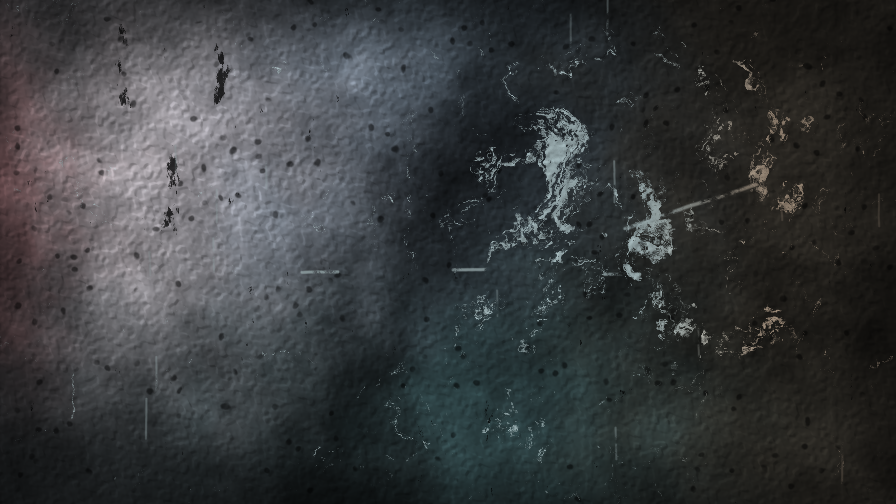
This texture is drawn by a Shadertoy shader. Its source:

```glsl
vec3 hash3(vec2 cell) {
    vec3 q = fract(vec3(cell.xyx) * vec3(0.1031, 0.1030, 0.0973));
    q += dot(q, q.yxz + 33.33);
    return fract((q.xxy + q.yzz) * q.zyx);
}

// Cellular noise: x = soft blend of cell values, y = distance to nearest point
vec2 cellular(vec2 p) {
    vec2 cell = floor(p), f = fract(p);
    float sum = 0.0, weight = 0.0, nearest = 2.0;
    for (int j = -1; j <= 1; j++)
    for (int i = -1; i <= 1; i++) {
        vec2 o = vec2(i, j);
        vec3 h = hash3(cell + o);
        vec2 r = o + h.xy - f;
        float w = exp(-6.0 * dot(r, r));
        sum += w * h.z;
        weight += w;
        nearest = min(nearest, length(r));
    }
    return vec2(sum / weight, nearest);
}

float layered(vec2 p, float gain) {
    float sum = 0.0, total = 0.0, amp = 1.0;
    for (int i = 0; i < 6; i++) {
        sum += amp * cellular(p).x;
        total += amp;
        amp *= gain;
        p = mat2(1.6, 1.2, -1.2, 1.6) * p + 17.3;
    }
    return sum / total;
}

float glow(vec2 p, vec2 center, vec2 radius) {
    vec2 d = (p - center) / radius;
    return exp(-dot(d, d));
}

float segment(vec2 p, vec2 a, vec2 b) {
    vec2 d = b - a;
    return length(p - a - d * clamp(dot(p - a, d) / dot(d, d), 0.0, 1.0));
}

// Broad stains of light and tint
vec3 wallTint(vec2 p) {
    vec3 tint = vec3(0.125, 0.14, 0.147);
    tint += vec3(0.39, 0.355, 0.36) * glow(p, vec2(0.27, 0.65), vec2(0.44, 0.37));
    tint += vec3(0.04, 0.065, 0.09) * glow(p, vec2(0.76, 0.72), vec2(0.38, 0.4));
    tint += vec3(0.02, 0.075, 0.075) * glow(p, vec2(0.95, 0.16), vec2(0.42, 0.26));
    tint += vec3(0.09, -0.03, -0.03) * glow(p, vec2(0.0, 0.6), vec2(0.13, 0.28));
    tint += vec3(0.035, 0.008, -0.018) * smoothstep(1.0, 1.6, p.x);
    float shadow = segment(p, vec2(0.6, 0.05), vec2(0.95, 0.72));
    return tint * (1.0 - 0.45 * exp(-shadow * shadow / 0.012));
}

// Where paint has flaked away
float flakeArea(vec2 p) {
    float area = glow(p, vec2(1.08, 0.6), vec2(0.22, 0.18));
    area = max(area, 1.1 * glow(p, vec2(1.32, 0.53), vec2(0.08, 0.15)));
    area = max(area, 0.75 * glow(p, vec2(1.3, 0.91), vec2(0.04, 0.13)));
    area = max(area, 0.75 * glow(p, vec2(1.56, 0.73), vec2(0.13, 0.17)));
    area = max(area, 0.55 * glow(p, vec2(1.45, 0.33), vec2(0.2, 0.16)));
    area = max(area, 0.65 * glow(p, vec2(0.96, 0.42), vec2(0.14, 0.1)));
    return max(area, 0.4 * glow(p, vec2(1.05, 0.12), vec2(0.35, 0.15)));
}

float scratches(vec2 p) {
    float mark = 0.0;
    for (int i = 0; i < 16; i++) {
        vec3 h = hash3(vec2(i, 7));
        vec2 start = h.xy * vec2(1.78, 1.0);
        vec2 run = vec2(0.006 * (h.z - 0.5), 0.03 + 0.08 * h.z);
        mark = max(mark, (0.2 + 0.4 * h.z) * smoothstep(0.0035, 0.0005, segment(p, start, start + run)));
    }
    for (int i = 0; i < 3; i++) {
        vec2 start = vec2(0.6 + 0.3 * float(i), 0.46 + 0.006 * sin(float(i) * 2.0));
        mark = max(mark, 0.8 * smoothstep(0.005, 0.001, segment(p, start, start + vec2(0.07, 0.0))));
    }
    float gouge = segment(p, vec2(1.24, 0.545), vec2(1.5, 0.635));
    return max(mark, 0.75 * smoothstep(0.006, 0.001, gouge));
}

void mainImage(out vec4 fragColor, in vec2 fragCoord) {
    vec2 p = fragCoord / iResolution.y;
    vec2 uv = fragCoord / iResolution.xy;
    vec2 warp = vec2(layered(p * 5.0 + 40.0, 0.6), layered(p * 5.0 + 80.0, 0.6)) - 0.5;

    // Mottled plaster with a lit, pebbled surface
    vec3 color = wallTint(p + 0.3 * warp);
    color *= 0.3 + 1.4 * layered(p * 4.0, 0.65);
    float relief = cellular(p * 105.0).x - cellular(p * 105.0 + vec2(-0.45, 0.45)).x;
    color *= 1.0 + 0.32 * relief;

    // Dark drips and pits
    float drip = 0.0;
    for (int i = 0; i < 3; i++) {
        float t = float(i);
        vec2 center = vec2(0.44 - 0.1 * t, 0.87 - 0.22 * mod(t, 2.0));
        drip = max(drip, glow(p, center, vec2(0.014, 0.16 - 0.04 * t)));
    }
    float run = layered(p * vec2(45.0, 18.0), 0.7);
    color *= 1.0 - 0.75 * smoothstep(0.0, 0.1, run - 0.78 + 0.32 * drip);
    vec2 pit = cellular(p * 24.0 + warp);
    color *= 1.0 - 0.5 * smoothstep(0.7, 0.85, pit.x) * smoothstep(0.2, 0.08, pit.y);

    // Flaked patches and scratches
    float chips = layered(p * vec2(20.0, 17.0) + 5.0 * warp, 0.78);
    float flake = smoothstep(0.0, 0.14, chips - 0.73 + 0.25 * flakeArea(p + 0.25 * warp));
    vec3 bare = mix(vec3(0.6, 0.67, 0.68), vec3(0.6, 0.53, 0.46), smoothstep(1.25, 1.55, p.x));
    color = mix(color, bare * (0.8 + 0.4 * chips + 0.3 * relief), 0.8 * flake);
    float worn = smoothstep(0.3, 0.55, layered(p * 30.0, 0.7));
    color = mix(color, bare * 0.95, scratches(p + 0.006 * warp) * worn);

    // Edge darkening
    vec2 edge = uv * (1.0 - uv);
    color *= mix(0.6, 1.0, smoothstep(0.0, 0.035, edge.x * edge.y + 0.006));
    fragColor = vec4(clamp(color, 0.0, 1.0), 1.0);
}
```
